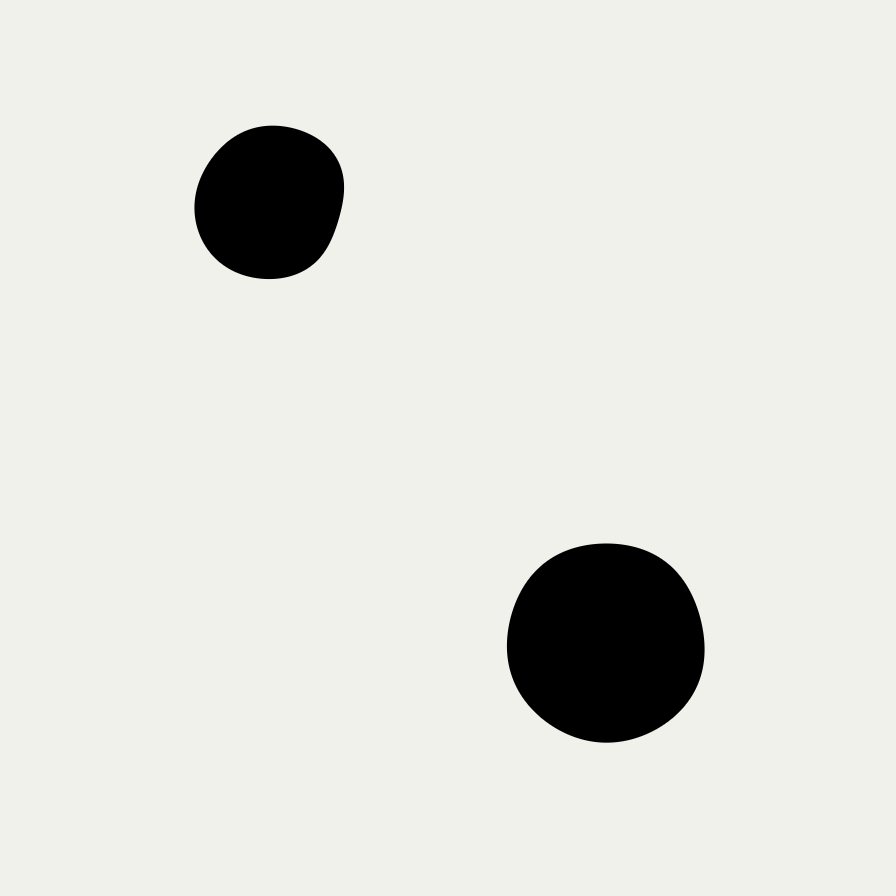
Write a Shadertoy shader that draws this background.

```glsl
#define PAPER vec3(0.945, 0.945, 0.922)
#define INK vec3(0.0)
#define UPPER_CENTER vec2(0.3001, 0.7741)
#define UPPER_RADIUS 0.0847
#define LOWER_CENTER vec2(0.6758, 0.2826)
#define LOWER_RADIUS 0.1112
#define HARMONICS 5
#define WOBBLE_UNIT 0.001

// Cosine and sine weights of each outline harmonic, in wobble units
const vec2 upperWobble[HARMONICS] = vec2[HARMONICS](
    vec2(1.03, 0.19), vec2(-1.47, 3.05), vec2(-0.95, 0.61),
    vec2(-0.61, 1.02), vec2(-0.33, 0.42));
const vec2 lowerWobble[HARMONICS] = vec2[HARMONICS](
    vec2(0.53, -0.05), vec2(-0.49, -0.49), vec2(-0.29, -0.46),
    vec2(-0.55, -0.18), vec2(-0.07, -0.73));

// Approximate signed distance to a hand-cut disc
float blobDistance(vec2 p, float radius, vec2 wobble[HARMONICS]) {
    float angle = atan(p.y, p.x);
    float edge = radius;
    for (int i = 0; i < HARMONICS; i++) {
        float phase = float(i + 1) * angle;
        edge += WOBBLE_UNIT * dot(wobble[i], vec2(cos(phase), sin(phase)));
    }
    return length(p) - edge;
}

void mainImage(out vec4 fragColor, in vec2 fragCoord) {
    // Centred square canvas, from 0 to 1
    float canvasSize = min(iResolution.x, iResolution.y);
    vec2 uv = (fragCoord - 0.5 * iResolution.xy) / canvasSize + 0.5;

    // Union of both discs
    float upper = blobDistance(uv - UPPER_CENTER, UPPER_RADIUS, upperWobble);
    float lower = blobDistance(uv - LOWER_CENTER, LOWER_RADIUS, lowerWobble);
    float dist = min(upper, lower);

    // One-pixel soft edge
    float coverage = clamp(0.5 - dist * canvasSize, 0.0, 1.0);
    fragColor = vec4(mix(PAPER, INK, coverage), 1.0);
}
```
